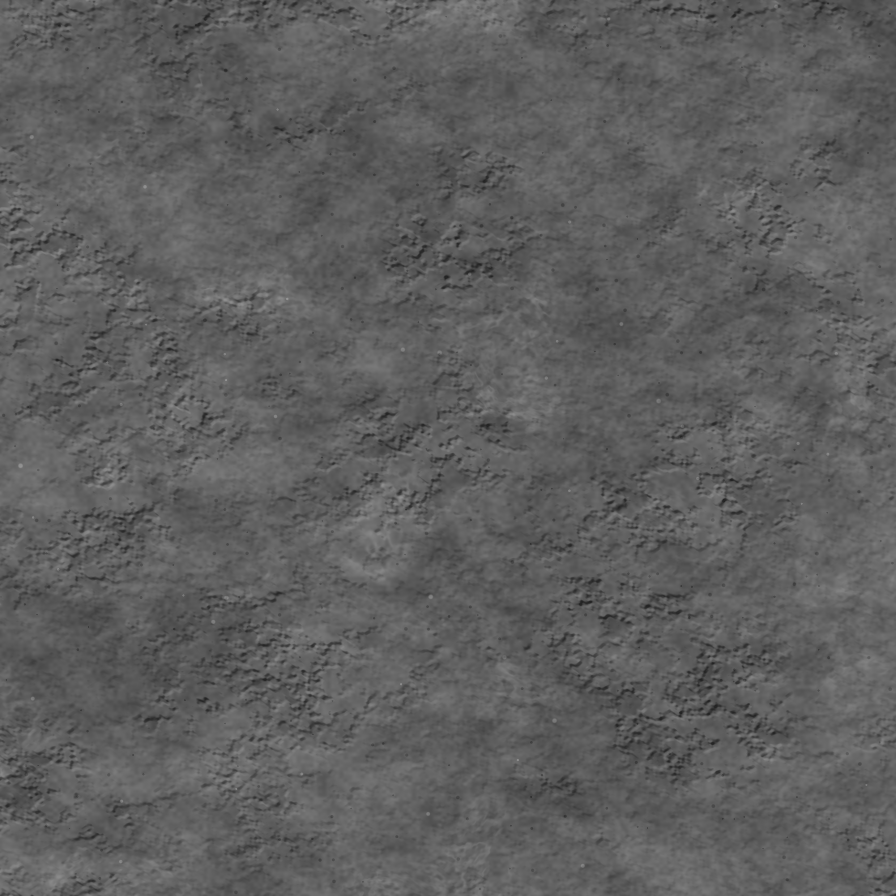
This texture is drawn by a WebGL 1 fragment shader. Its source:

```glsl
precision highp float;
// Draws worn dark grey concrete with soft clouds, crumbly pits and pale scuffs.
uniform vec2 u_resolution;

const float BASE_GREY = 0.377;
const vec2 LIGHT_STEP = vec2(-0.0022, 0.0030);

float hash(vec2 cell) {
  vec3 p = fract(vec3(cell.xyx) * 0.1031);
  p += dot(p, p.yzx + 33.33);
  return fract((p.x + p.y) * p.z);
}

float valueNoise(vec2 p) {
  vec2 cell = floor(p);
  vec2 f = fract(p);
  f = f * f * (3.0 - 2.0 * f);
  float low = mix(hash(cell), hash(cell + vec2(1.0, 0.0)), f.x);
  float high = mix(hash(cell + vec2(0.0, 1.0)), hash(cell + vec2(1.0, 1.0)), f.x);
  return mix(low, high, f.y);
}

// Four rotated octaves, normalised to 0..1; gain sets the roughness.
float fbm(vec2 p, float gain) {
  float sum = 0.0;
  float weight = 1.0;
  float total = 0.0;
  for (int i = 0; i < 4; i++) {
    sum += weight * valueNoise(p);
    total += weight;
    weight *= gain;
    p = mat2(0.96, 0.28, -0.28, 0.96) * p * 1.93 + 17.3;
  }
  return sum / total;
}

// Crumbly surface height: flat plateaus broken by small pits.
float surfaceHeight(vec2 uv) {
  float lumps = fbm(uv * vec2(38.0, 52.0) + 61.0, 0.8);
  return smoothstep(0.34, 0.56, lumps);
}

// Rare soft round flecks, at most one in each cell.
float flecks(vec2 p, float density) {
  vec2 cell = floor(p);
  vec2 center = 0.3 + 0.4 * vec2(hash(cell + 5.0), hash(cell + 19.0));
  float radius = mix(0.10, 0.25, hash(cell + 41.0));
  float disc = 1.0 - smoothstep(radius * 0.4, radius, length(fract(p) - center));
  return disc * step(1.0 - density, hash(cell + 73.0));
}

void main() {
  vec2 uv = gl_FragCoord.xy / min(u_resolution.x, u_resolution.y);
  vec2 warp = vec2(valueNoise(uv * 14.0), valueNoise(uv * 14.0 + 31.0)) - 0.5;
  vec2 bent = uv + warp * 0.03;

  // Broad clouds, mid-sized mottling and fine grain
  float grey = BASE_GREY;
  grey += (fbm(bent * vec2(5.0, 7.5) + 3.0, 0.6) - 0.5) * 0.13;
  grey += (fbm(bent * vec2(20.0, 29.0) + 11.0, 0.8) - 0.5) * 0.20;
  grey += (valueNoise(uv * vec2(210.0, 240.0)) - 0.5) * 0.055;

  // Relief in worn patches, lit from the upper left
  float wear = smoothstep(0.42, 0.68, fbm(bent * vec2(6.0, 8.0) + 43.0, 0.7));
  float height = surfaceHeight(uv);
  float slope = height - surfaceHeight(uv + LIGHT_STEP);
  float relief = max(slope, 0.0) * 0.10 + min(slope, 0.0) * 0.19;
  grey += relief * mix(0.22, 1.0, wear);
  grey -= (1.0 - height) * mix(0.008, 0.040, wear);

  // Pale, broken scuff marks
  float scuffArea = smoothstep(0.54, 0.70, fbm(bent * vec2(7.0, 9.0) + 87.0, 0.6));
  float ridge = 1.0 - abs(2.0 * fbm(bent * vec2(32.0, 40.0) + 29.0, 0.7) - 1.0);
  grey += scuffArea * smoothstep(0.72, 1.0, ridge) * 0.065;

  // Scattered dark pinholes and a few light grains
  grey -= flecks(uv * 85.0, 0.05) * 0.09;
  grey += flecks(uv * 70.0 + 130.0, 0.012) * 0.13;

  gl_FragColor = vec4(vec3(clamp(grey, 0.14, 0.62)), 1.0);
}
```
